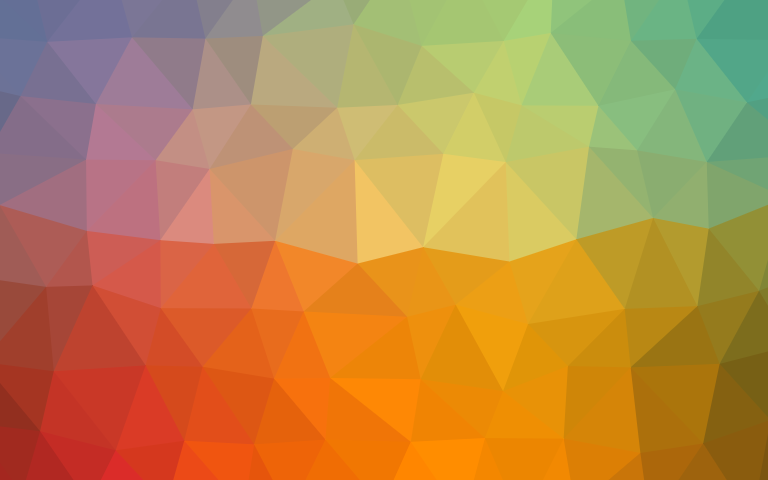
A Shadertoy shader for this background:

```glsl
// Low-poly gradient: a jittered mesh of triangles, each filled with one flat colour.
// Rows of vertices bend into gentle arches; facets above and below the horizon row
// sample two separate colour fields at their centroids, with a little random shade.

const float ASPECT = 1.6;
const float PITCH = 0.15;               // spacing of vertices along a row
const float ROW_STEP = 0.135;           // spacing between rows
const vec2 JITTER = vec2(0.075, 0.058); // full range of vertex scatter
const float HORIZON_ROW = 4.0;
const float UPPER_START = 1.065;        // height of row zero, above the horizon
const float LOWER_START = 1.01;         // the same for rows from the horizon down
const float HORIZON_ARCH = 0.1;         // rise of the horizon at both sides
const float SHADE_RANGE = 0.09;         // brightness spread between facets
const float SAMPLE_SPREAD = 0.07;       // sideways scatter of the colour sample
const float SKY_TOP = 0.97, SKY_STEP = 0.21;
const float FIRE_TOP = 0.48, FIRE_STEP = 0.23;

// Seven evenly spaced colour stops, with s from 0 to 6
vec3 ramp(float s, vec3 a, vec3 b, vec3 c, vec3 d, vec3 e, vec3 f, vec3 g) {
    vec3 color = mix(a, b, clamp(s, 0.0, 1.0));
    color = mix(color, c, clamp(s - 1.0, 0.0, 1.0));
    color = mix(color, d, clamp(s - 2.0, 0.0, 1.0));
    color = mix(color, e, clamp(s - 3.0, 0.0, 1.0));
    color = mix(color, f, clamp(s - 4.0, 0.0, 1.0));
    return mix(color, g, clamp(s - 5.0, 0.0, 1.0));
}

// Cool field above the horizon, t from 0 at the top to 2 at the bottom
vec3 skyColor(float s, float t) {
    vec3 high = ramp(s, vec3(0.38, 0.43, 0.58), vec3(0.47, 0.45, 0.61), vec3(0.55, 0.54, 0.54),
        vec3(0.64, 0.75, 0.46), vec3(0.65, 0.80, 0.45), vec3(0.45, 0.71, 0.50), vec3(0.26, 0.62, 0.53));
    vec3 middle = ramp(s, vec3(0.43, 0.43, 0.56), vec3(0.64, 0.46, 0.57), vec3(0.76, 0.62, 0.48),
        vec3(0.79, 0.76, 0.44), vec3(0.80, 0.82, 0.41), vec3(0.52, 0.72, 0.48), vec3(0.33, 0.64, 0.52));
    vec3 low = ramp(s, vec3(0.60, 0.43, 0.49), vec3(0.79, 0.46, 0.52), vec3(0.87, 0.60, 0.42),
        vec3(0.91, 0.74, 0.37), vec3(0.90, 0.80, 0.36), vec3(0.62, 0.70, 0.43), vec3(0.54, 0.67, 0.42));
    return mix(mix(high, middle, clamp(t, 0.0, 1.0)), low, clamp(t - 1.0, 0.0, 1.0));
}

// Warm field below the horizon
vec3 fireColor(float s, float t) {
    vec3 high = ramp(s, vec3(0.63, 0.37, 0.35), vec3(0.80, 0.36, 0.33), vec3(0.88, 0.44, 0.24),
        vec3(0.94, 0.60, 0.13), vec3(0.92, 0.66, 0.12), vec3(0.72, 0.60, 0.16), vec3(0.52, 0.54, 0.22));
    vec3 middle = ramp(s, vec3(0.58, 0.22, 0.13), vec3(0.82, 0.25, 0.16), vec3(0.90, 0.39, 0.08),
        vec3(0.96, 0.53, 0.03), vec3(0.91, 0.60, 0.03), vec3(0.74, 0.51, 0.04), vec3(0.48, 0.40, 0.09));
    vec3 low = ramp(s, vec3(0.63, 0.15, 0.12), vec3(0.85, 0.17, 0.16), vec3(0.94, 0.36, 0.04),
        vec3(0.99, 0.50, 0.00), vec3(0.96, 0.54, 0.00), vec3(0.77, 0.45, 0.04), vec3(0.48, 0.33, 0.06));
    return mix(mix(high, middle, clamp(t, 0.0, 1.0)), low, clamp(t - 1.0, 0.0, 1.0));
}

float hash(vec2 p) {
    return fract(sin(dot(p, vec2(127.1, 311.7))) * 43758.5453);
}

// Height of a row, counted from the top, before scatter
float rowHeight(float row, float x) {
    float side = 2.0 * x / ASPECT - 1.0;
    bool upper = row < HORIZON_ROW;
    float arch = upper ? 0.007 * row : HORIZON_ARCH - 0.02 * (row - HORIZON_ROW);
    return (upper ? UPPER_START : LOWER_START) - ROW_STEP * row + arch * side * side;
}

// Sideways stagger of a row, in units of the pitch
float rowShift(float row) {
    return 0.4 - 0.4 * cos((row - 3.5) * 1.142);
}

vec2 meshVertex(float column, float row, float shift) {
    vec2 id = vec2(column, row);
    float x = (column + shift) * PITCH;
    vec2 scatter = vec2(hash(id), hash(id + 37.3)) - 0.5;
    return vec2(x, rowHeight(row, x)) + JITTER * scatter;
}

// Signed distance to the line ab, positive on its left
float edgeDistance(vec2 p, vec2 a, vec2 b) {
    vec2 e = b - a, q = p - a;
    return (e.x * q.y - e.y * q.x) * inversesqrt(dot(e, e));
}

// Keep the two facets that hold p most deeply; a facet is centroid, band and id
void testFacet(vec2 p, vec2 a, vec2 b, vec2 c, float band, float id,
               inout vec2 depth, inout vec4 front, inout vec4 back) {
    float facing = sign(edgeDistance(c, a, b));
    float inside = min(min(facing * edgeDistance(p, a, b), facing * edgeDistance(p, b, c)),
                       facing * edgeDistance(p, c, a));
    vec4 facet = vec4((a + b + c) / 3.0, band, id);
    if (inside > depth.x) {
        back = front;
        front = facet;
        depth = vec2(inside, depth.x);
    } else if (inside > depth.y) {
        back = facet;
        depth.y = inside;
    }
}

vec3 facetColor(vec4 facet) {
    float x = facet.x + SAMPLE_SPREAD * (hash(facet.wz + 5.7) - 0.5);
    float shade = 1.0 + SHADE_RANGE * (hash(facet.wz + 91.1) - 0.5);
    float s = 6.0 * x / ASPECT;
    if (facet.z < HORIZON_ROW) return shade * skyColor(s, (SKY_TOP - facet.y) / SKY_STEP);
    return shade * fireColor(s, (FIRE_TOP - facet.y) / FIRE_STEP);
}

void mainImage(out vec4 fragColor, in vec2 fragCoord) {
    vec2 p = fragCoord / iResolution.xy * vec2(ASPECT, 1.0);
    vec2 depth = vec2(-9.0);
    vec4 front = vec4(0.0), back = vec4(0.0);

    // Find the two bands whose middles enclose the point
    float first = -1.0;
    for (float row = 0.0; row < 8.0; row++)
        first += step(p.y, 0.5 * (rowHeight(row, p.x) + rowHeight(row + 1.0, p.x)));

    // Split each nearby cell along its shorter diagonal
    for (int i = 0; i < 2; i++) {
        float band = first + float(i);
        float shiftA = rowShift(band), shiftC = rowShift(band + 1.0);
        float column = floor(p.x / PITCH - 0.5 * (shiftA + shiftC)) - 1.0;
        vec2 a = meshVertex(column, band, shiftA), c = meshVertex(column, band + 1.0, shiftC);
        for (int j = 0; j < 3; j++) {
            vec2 b = meshVertex(column + 1.0, band, shiftA);
            vec2 d = meshVertex(column + 1.0, band + 1.0, shiftC);
            bool fallsRight = distance(a, d) < distance(b, c);
            testFacet(p, a, b, fallsRight ? d : c, band, column, depth, front, back);
            testFacet(p, c, d, fallsRight ? a : b, band, column + 0.5, depth, front, back);
            a = b;
            c = d;
            column += 1.0;
        }
    }

    // Blend across the shared edge over one pixel
    float coverage = clamp(0.5 + depth.x * iResolution.y, 0.0, 1.0);
    fragColor = vec4(mix(facetColor(back), facetColor(front), coverage), 1.0);
}
```
